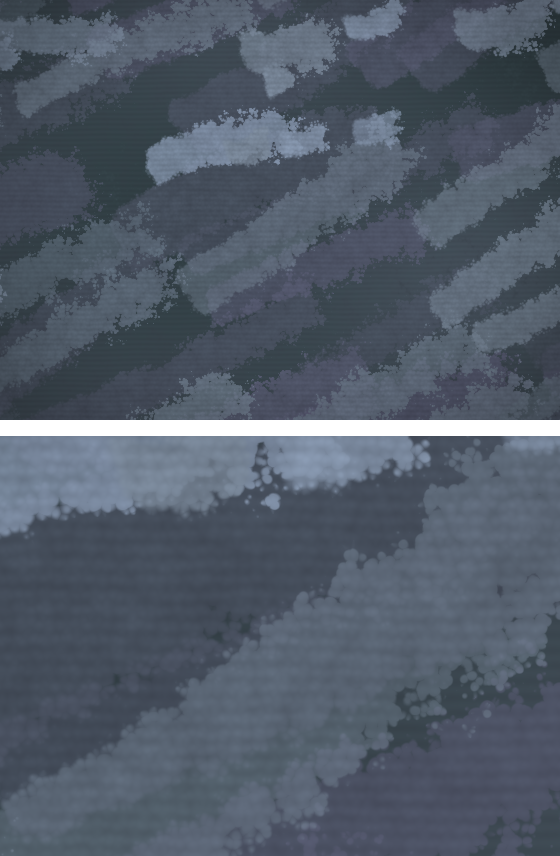
Top: the whole. Bottom: its middle third, enlarged.
Write a Shadertoy shader that draws this texture.

```glsl
// Dry-brush painting: slanted slate, violet and pale blue strokes on ribbed paper.

const vec3 SHADOW = vec3(0.18, 0.23, 0.25);
const vec3 SLATE  = vec3(0.25, 0.29, 0.33);
const vec3 STEEL  = vec3(0.32, 0.37, 0.42);
const vec3 VIOLET = vec3(0.34, 0.34, 0.44);
const vec3 HAZE   = vec3(0.43, 0.48, 0.54);
const vec3 PALE   = vec3(0.49, 0.55, 0.64);

const float GRAIN_SCALE = 13.0;     // coarsest blotches per canvas height
const float RIB_COUNT = 82.0;       // paper ribs per canvas height
const float RIB_DEPTH = 0.025;
const float MOTTLE = 0.30;          // tone variation inside the paint
const float VIGNETTE = 0.24;
const float EDGE_SOFTNESS = 0.006;

struct Brush {
    float angle;      // main direction in radians
    vec2 cell;        // spacing along and across the direction
    vec2 halfSize;    // half length and half width
    vec2 density;     // chance of a stroke at the bottom and at the top
    float opacity;
    float dryness;    // raggedness of the trailing end
    vec3 tintA;
    vec3 tintB;
    float seed;
};

vec2 hash2(vec2 p) {
    vec3 h = fract(p.xyx * vec3(0.1031, 0.1030, 0.0973));
    h += dot(h, h.yzx + 33.33);
    return fract((h.xx + h.yz) * h.zy);
}

mat2 turn(float a) {
    float c = cos(a), s = sin(a);
    return mat2(c, s, -s, c);
}

// Distance to the nearest scattered point
float cellular(vec2 p) {
    vec2 id = floor(p), f = fract(p);
    float nearest = 2.0;
    for (int j = -1; j <= 1; j++)
    for (int i = -1; i <= 1; i++) {
        vec2 o = vec2(i, j);
        vec2 d = o + hash2(id + o) - f;
        nearest = min(nearest, dot(d, d));
    }
    return sqrt(nearest);
}

// Layered cellular noise, roughly centred on zero
float paperGrain(vec2 p) {
    float sum = 0.0, weight = 0.30;
    p *= GRAIN_SCALE;
    for (int k = 0; k < 4; k++) {
        sum += weight * (cellular(p) - 0.48);
        p = turn(0.9) * p * 2.15 + 17.3;
        weight *= 0.92;
    }
    return sum;
}

// Bent rounded bar whose trailing end breaks up along the grain
float strokeMask(vec2 q, vec2 halfSize, float bend, float dryness, float grain) {
    float along = q.x / halfSize.x;
    q.y -= bend * halfSize.y * (along * along - 0.4);
    float corner = 0.45 * halfSize.y;
    vec2 e = abs(q) - halfSize + corner;
    float d = length(max(e, 0.0)) + min(max(e.x, e.y), 0.0) - corner;
    d += grain * dryness * mix(0.25, 1.0, smoothstep(-0.9, 0.8, along));
    return 1.0 - smoothstep(-EDGE_SOFTNESS, EDGE_SOFTNESS, d);
}

// Scatters one brush over a jittered, rotated grid
vec3 paint(vec3 color, vec2 p, Brush b, float grain) {
    mat2 frame = turn(b.angle);
    vec2 q = p * frame;
    vec2 home = floor(q / b.cell);
    for (int j = -1; j <= 1; j++)
    for (int i = -1; i <= 1; i++) {
        vec2 id = home + vec2(i, j);
        vec2 place = hash2(id + b.seed);
        vec2 shape = hash2(id + b.seed + 41.7);
        vec2 look  = hash2(id + b.seed + 83.1);
        vec2 pick  = hash2(id + b.seed + 127.9);
        vec2 centre = (id + 0.5 + 0.6 * (place - 0.5)) * b.cell;
        float height = (frame * centre).y;
        float chance = mix(b.density.x, b.density.y, smoothstep(0.4, 0.7, height));
        vec2 size = b.halfSize * (0.7 + 0.6 * shape);
        vec2 local = (q - centre) * turn(0.35 * (pick.y - 0.5));
        float mask = strokeMask(local, size, 1.4 * (place.x - 0.4), b.dryness, grain);
        mask *= step(pick.x, chance) * b.opacity * mix(0.65, 1.0, look.y);
        color = mix(color, mix(b.tintA, b.tintB, look.x), mask);
    }
    return color;
}

void mainImage(out vec4 fragColor, in vec2 fragCoord) {
    vec2 uv = fragCoord / iResolution.xy;
    vec2 p = fragCoord / iResolution.y;
    float grain = paperGrain(p);

    // Underpainting
    float drift = 0.5 + 0.25 * sin(3.0 * p.x - 6.0 * p.y) + 0.25 * sin(5.0 * p.x + 4.0 * p.y + 1.0);
    vec3 color = mix(SHADOW, SLATE, clamp(drift + grain, 0.0, 1.0));

    // Long washes, hazy sweeps, bold pale strokes, then small dabs near the top
    color = paint(color, p, Brush(0.50, vec2(0.62, 0.17), vec2(0.38, 0.062),
        vec2(0.85), 0.75, 0.14, SLATE, VIOLET, 3.0), grain);
    color = paint(color, p, Brush(0.52, vec2(0.55, 0.16), vec2(0.28, 0.048),
        vec2(0.65), 0.80, 0.16, STEEL, HAZE, 19.0), grain);
    color = paint(color, p, Brush(0.12, vec2(0.48, 0.21), vec2(0.15, 0.040),
        vec2(0.38), 0.85, 0.12, HAZE, PALE, 57.0), grain);
    color = paint(color, p, Brush(0.14, vec2(0.18, 0.15), vec2(0.052, 0.037),
        vec2(0.03, 0.34), 0.95, 0.07, HAZE, PALE, 71.0), grain);

    // Paper tooth, ribs and darkened borders
    float wobble = 0.6 * sin(9.0 * p.x) + 0.4 * sin(31.0 * p.x + 5.0 * p.y);
    float rib = sin(6.2832 * RIB_COUNT * p.y + wobble);
    color *= 1.0 - MOTTLE * grain + RIB_DEPTH * rib;
    vec2 fromCentre = 2.0 * uv - 1.0;
    color *= 1.04 - VIGNETTE * smoothstep(0.3, 1.9, dot(fromCentre, fromCentre));
    fragColor = vec4(color, 1.0);
}
```
